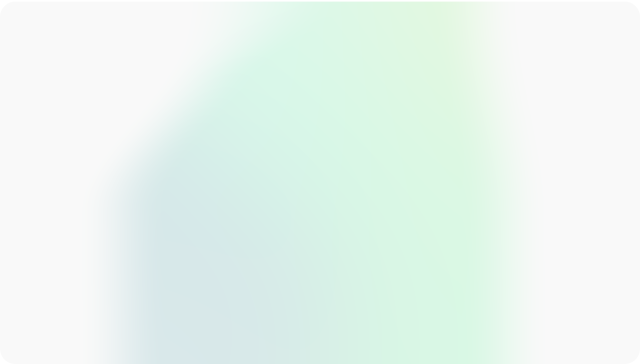
Write a Shadertoy shader that draws this background.

```glsl
// A pale rounded card with a soft pastel aurora across its middle.
// Normalised Gaussian glows mix slate, mint and lime; two curved,
// feathered borders fade that mixture into the card colour.

#define CARD_COLOR   vec3(0.976, 0.977, 0.976)
#define PAGE_COLOR   vec3(1.0)
#define SLATE        vec3(0.835, 0.900, 0.910)
#define MINT         vec3(0.828, 0.975, 0.910)
#define GREEN        vec3(0.858, 0.973, 0.892)
#define LIME         vec3(0.898, 0.973, 0.870)
#define GLOW_RADIUS  0.135
#define FEATHER      0.070
#define CORNER       0.024
#define TOP_MARGIN   0.0025

const int GLOW_COUNT = 8;

// Signed distance to a rounded box centred on the origin
float roundedBox(vec2 p, vec2 halfSize, float radius) {
    vec2 q = abs(p) - halfSize + radius;
    return length(max(q, 0.0)) + min(max(q.x, q.y), 0.0) - radius;
}

// Smooth mixture of the glow colours, weighted by distance
vec3 glowColor(vec2 uv, float aspect) {
    vec2 centers[GLOW_COUNT] = vec2[](
        vec2(0.25, 0.43), vec2(0.38, 0.13), vec2(0.27, 0.02), vec2(0.49, 0.64),
        vec2(0.68, 0.42), vec2(0.64, 0.03), vec2(0.68, 0.88), vec2(0.43, 0.88));
    vec3 colors[GLOW_COUNT] = vec3[](
        SLATE, SLATE, mix(SLATE, CARD_COLOR, 0.2), MINT,
        GREEN, mix(MINT, GREEN, 0.7), LIME, mix(MINT, CARD_COLOR, 0.25));
    vec3 sum = vec3(0.0);
    float total = 0.0;
    for (int i = 0; i < GLOW_COUNT; i++) {
        vec2 d = (uv - centers[i]) * vec2(1.0, aspect) / GLOW_RADIUS;
        float weight = exp(-0.5 * dot(d, d)) + 1e-6;
        sum += colors[i] * weight;
        total += weight;
    }
    return sum / total;
}

// Coverage between the winding left border and the gently bent right one
float auroraMask(vec2 uv) {
    float crown = smoothstep(0.78, 1.0, uv.y);
    float left = 0.19 + 0.155 * smoothstep(0.42, 0.90, uv.y) + 0.065 * crown;
    float right = 0.790 - 0.045 * smoothstep(0.40, 1.0, uv.y);
    float leftFeather = FEATHER + 0.055 * crown;
    return smoothstep(left - leftFeather, left + leftFeather, uv.x)
         * (1.0 - smoothstep(right - FEATHER, right + FEATHER, uv.x));
}

void mainImage(out vec4 fragColor, in vec2 fragCoord) {
    vec2 uv = fragCoord / iResolution.xy;
    float aspect = iResolution.y / iResolution.x;

    // Aurora over the card
    vec3 color = mix(CARD_COLOR, glowColor(uv, aspect), auroraMask(uv));

    // Rounded card outline, in units of the canvas width
    vec2 halfSize = 0.5 * vec2(1.0, aspect - TOP_MARGIN);
    float edge = roundedBox(fragCoord / iResolution.x - halfSize, halfSize, CORNER);
    float outside = clamp(0.5 + edge * iResolution.x, 0.0, 1.0);
    fragColor = vec4(mix(color, PAGE_COLOR, outside), 1.0);
}
```
